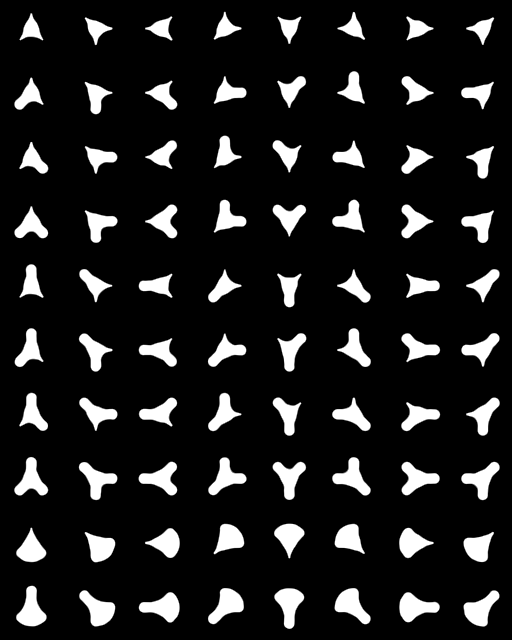
This pattern is drawn by a Shadertoy shader. Its source:

```glsl
// Grid of white three-armed blobs: columns turn by 45 degrees, rows switch arms between pointed and round.

// Lengths are in units of 1/768 of the canvas height.
const float CANVAS_H = 768.0;
const vec2  GRID = vec2(8.0, 10.0);
const vec2  FIRST = vec2(37.6, 34.2);      // centre of the top left blob, from the top left
const vec2  PITCH = vec2(77.4, 77.17);
const float HUB_R = 6.0;
const float POINT_R = 1.2;
const float ROUND_R = 6.3;
const float MAIN_POINT_LEN = 17.0;
const float SIDE_POINT_LEN = 18.6;
const float ROUND_LEN = 19.5;
const float FAN_LEN = 17.0;
const float FAN_ROUNDING = 6.0;
const float FILLET = 8.0;
const float WOBBLE = 0.7;
const float WOBBLE_SIZE = 6.0;
const float EDGE_SOFTNESS = 1.2;           // in pixels
const float TURN = radians(45.0);
const vec2  DIAGONAL = vec2(0.70710678);
const vec3  BACKGROUND = vec3(0.0);
const vec3  INK = vec3(1.0);

float hash(vec2 p) {
    vec3 q = fract(vec3(p.xyx) * 0.1031);
    q += dot(q, q.yzx + 33.33);
    return fract((q.x + q.y) * q.z);
}

float noise(vec2 p) {
    vec2 i = floor(p), f = fract(p);
    f *= f * (3.0 - 2.0 * f);
    return mix(mix(hash(i), hash(i + vec2(1, 0)), f.x),
               mix(hash(i + vec2(0, 1)), hash(i + vec2(1, 1)), f.x), f.y);
}

float smoothUnion(float a, float b) {
    float h = max(FILLET - abs(a - b), 0.0) / FILLET;
    return min(a, b) - 0.25 * FILLET * h * h;
}

// Tapered arm from the hub along dir, ending in a point or a bulb
float arm(vec2 p, vec2 dir, bool isRound, float pointLen) {
    float len = isRound ? ROUND_LEN : pointLen;
    float t = clamp(dot(p, dir) / len, 0.0, 1.0);
    return length(p - dir * len * t) - mix(HUB_R, isRound ? ROUND_R : POINT_R, t);
}

// Rounded quarter disc that opens towards -x
float fan(vec2 p) {
    vec2 q = vec2(abs(p.y), -p.x);
    float arc = length(q) - FAN_LEN;
    float side = length(q - DIAGONAL * clamp(dot(q, DIAGONAL), 0.0, FAN_LEN));
    return max(arc, side * sign(q.x - q.y)) - FAN_ROUNDING;
}

// Main arm along +x; the row number is read as bits for the round arms
float blob(vec2 p, int row) {
    bool hasFan = row >= 8;
    bool mainRound = hasFan ? row == 9 : (row & 4) != 0;
    float d = arm(p, vec2(1, 0), mainRound, MAIN_POINT_LEN);
    if (hasFan) return smoothUnion(d, fan(p));
    d = smoothUnion(d, arm(p, DIAGONAL * vec2(-1, 1), (row & 1) != 0, SIDE_POINT_LEN));
    return smoothUnion(d, arm(p, -DIAGONAL, (row & 2) != 0, SIDE_POINT_LEN));
}

void mainImage(out vec4 fragColor, in vec2 fragCoord) {
    float pixel = CANVAS_H / iResolution.y;
    vec2 p = vec2(fragCoord.x, iResolution.y - fragCoord.y) * pixel;

    // Nearest cell and position within it, y up
    vec2 cell = clamp(floor((p - FIRST) / PITCH + 0.5), vec2(0.0), GRID - 1.0);
    vec2 q = (p - FIRST - cell * PITCH) * vec2(1, -1);

    // Turn so that the main arm lies along +x
    float angle = radians(90.0) + TURN * cell.x;
    vec2 heading = vec2(cos(angle), sin(angle));
    vec2 local = vec2(dot(q, heading), dot(q, vec2(-heading.y, heading.x)));

    // Slightly uneven outline
    float d = blob(local, int(cell.y));
    d += WOBBLE * (noise(p / WOBBLE_SIZE) - 0.5);

    float coverage = clamp(0.5 - d / (EDGE_SOFTNESS * pixel), 0.0, 1.0);
    fragColor = vec4(mix(BACKGROUND, INK, coverage), 1.0);
}
```
